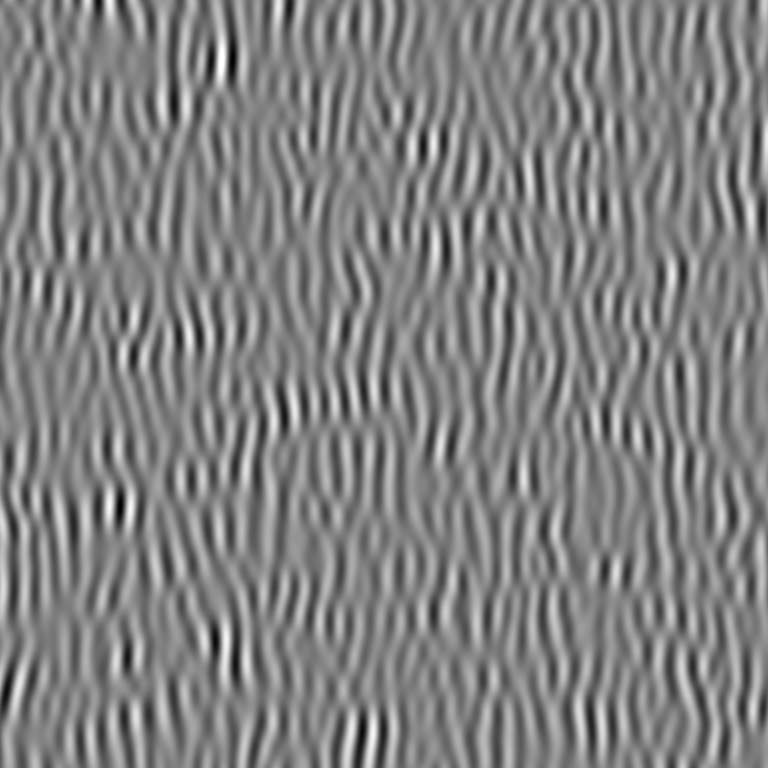
This texture is drawn by a Shadertoy shader. Its source:

```glsl
// Grey, mostly upright wavy streaks made of band-limited oriented gradient noise.

const float CELLS      = 12.0;   // lattice cells across the canvas
const int   WAVELETS   = 8;      // wavelets scattered in each cell
const float FREQUENCY  = 34.5;   // mean streaks across the canvas
const float FREQ_RANGE = 5.0;    // largest deviation from that mean
const float TILT_RANGE = 0.28;   // largest lean from vertical, radians
const float MID_GREY   = 0.508;
const float CONTRAST   = 0.108;
const float TAU        = 6.2831853;

// Integer hash: four independent values in 0..1
vec4 hash4(ivec3 p) {
    uvec4 v = uvec4(uvec3(p + 512), 77u);
    v = v * 1664525u + 1013904223u;
    v += v.yzxy * v.wxyz;
    v ^= v >> 16u;
    v += v.yzxy * v.wxyz;
    v ^= v >> 15u;
    return vec4(v >> 8u) / 16777216.0;
}

// One short wave train, fading smoothly to zero one cell away from its centre
float wavelet(vec2 offset, ivec3 id) {
    float fade = 1.0 - dot(offset, offset);
    if (fade <= 0.0) return 0.0;
    vec4 rnd = hash4(id + ivec3(0, 0, WAVELETS));
    float tilt = (2.0 * rnd.x - 1.0) * TILT_RANGE;
    float freq = FREQUENCY + (2.0 * rnd.y - 1.0) * FREQ_RANGE;
    vec2 gradient = vec2(cos(tilt), sin(tilt)) * freq / CELLS;
    fade *= fade;
    return fade * fade * cos(TAU * (dot(gradient, offset) + rnd.z));
}

// Sum of the wavelets scattered in the neighbouring cells
float streakNoise(vec2 p) {
    ivec2 base = ivec2(floor(p));
    float sum = 0.0;
    for (int y = -1; y <= 1; y++)
    for (int x = -1; x <= 1; x++)
    for (int i = 0; i < WAVELETS; i++) {
        ivec2 cell = base + ivec2(x, y);
        vec2 centre = vec2(cell) + hash4(ivec3(cell, i)).xy;
        sum += wavelet(p - centre, ivec3(cell, i));
    }
    return sum;
}

void mainImage(out vec4 fragColor, in vec2 fragCoord) {
    vec2 uv = fragCoord / iResolution.y;
    float grey = MID_GREY + CONTRAST * streakNoise(uv * CELLS);
    fragColor = vec4(vec3(clamp(grey, 0.0, 1.0)), 1.0);
}
```
